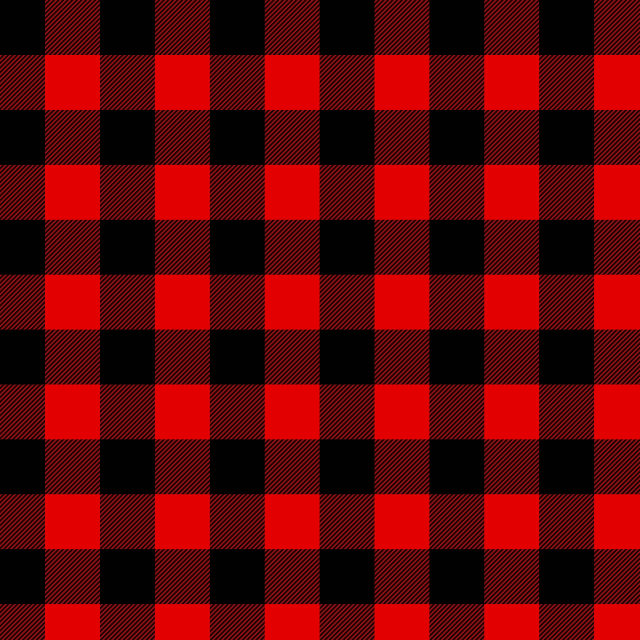
Write a Shadertoy shader that draws this pattern.

```glsl
// Buffalo check: red and black squares joined by diagonal twill half-tones
#define SQUARE 0.08581                  // side of one square, canvas heights
#define RED_CENTER vec2(0.1132, 0.8712) // centre of one red square
#define TWILL_PER_SQUARE 12.0           // diagonal lines along a square's side
#define TWILL_WIDTH 0.48                // red share of each twill period
#define RED vec3(0.885, 0.0, 0.005)
#define BLACK vec3(0.008, 0.003, 0.003)
#define TWILL_LIGHT vec3(0.56, 0.075, 0.085)
#define TWILL_DARK vec3(0.12, 0.004, 0.006)

// Coverage of the red bands along each axis
vec2 redBands(vec2 p, float pixel) {
    float period = 2.0 * SQUARE;
    vec2 fromCenter = abs(fract((p - RED_CENTER) / period + 0.5) - 0.5) * period;
    return 1.0 - smoothstep(0.5 * (SQUARE - pixel), 0.5 * (SQUARE + pixel), fromCenter);
}

// Coverage of the thin lines rising to the right
float twillLines(vec2 p, float pixel) {
    float frequency = TWILL_PER_SQUARE / SQUARE;
    float phase = (p.x - p.y) * frequency;
    float fromLine = abs(fract(phase) - 0.5);
    float blur = 0.7 * pixel * frequency;
    float line = 1.0 - smoothstep(0.5 * TWILL_WIDTH - blur, 0.5 * TWILL_WIDTH + blur, fromLine);
    // Settle to the mean tone when the lines are too fine to resolve
    return mix(line, TWILL_WIDTH, smoothstep(0.3, 0.7, blur));
}

void mainImage(out vec4 fragColor, in vec2 fragCoord) {
    float pixel = 1.0 / iResolution.y;
    vec2 p = fragCoord * pixel;

    // Crossing bands: both red, one red (twill), or neither
    vec2 band = redBands(p - RED_CENTER + RED_CENTER, pixel);
    vec3 twill = mix(TWILL_DARK, TWILL_LIGHT, twillLines(p - RED_CENTER, pixel));
    vec3 color = mix(mix(BLACK, twill, band.y), mix(twill, RED, band.y), band.x);

    fragColor = vec4(color, 1.0);
}
```
